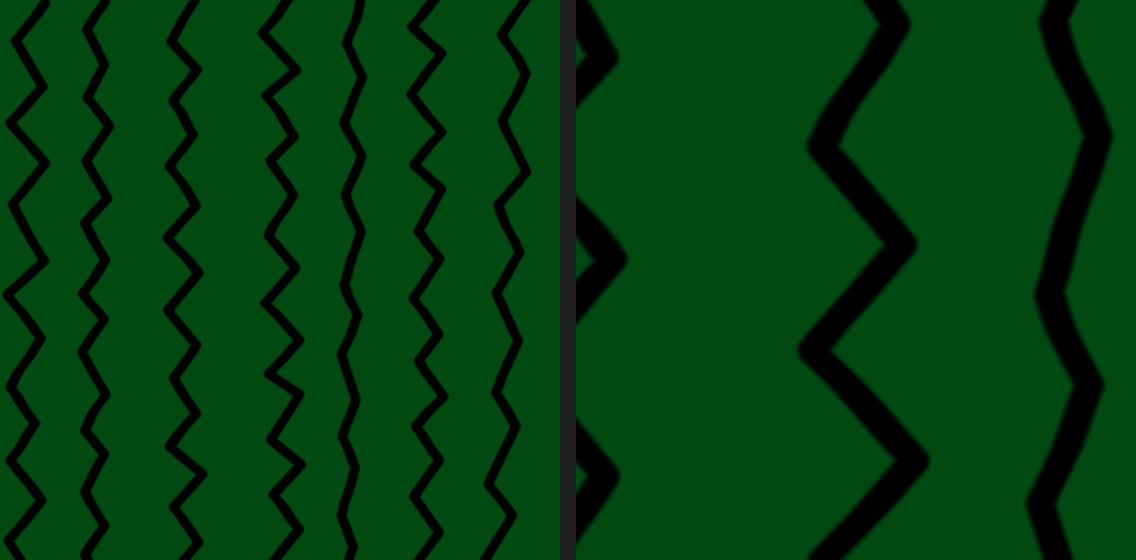
Left: the whole. Right: its middle third, enlarged.
Give the GLSL for this pattern, as a Shadertoy shader.

```glsl
const vec3 GREEN = vec3(0.0, 0.29, 0.07);
const vec3 INK = vec3(0.0);
const float HALF_WIDTH = 0.0086;
const float SOFTNESS = 0.0026;
const float TURN_JITTER = 0.42;   // vertical, in turn spacings
const float SWING_JITTER = 0.5;   // horizontal, in swings
const float BEND_SIZE = 0.005;
const float BEND_RATE = 30.0;
const int LINES = 7;

// Per line: centre, swing, turn spacing, depth of first turn
const vec4 STROKE[LINES] = vec4[LINES](
    vec4(0.045, 0.029, 0.075, 0.080),
    vec4(0.171, 0.019, 0.058, 0.060),
    vec4(0.329, 0.024, 0.061, 0.062),
    vec4(0.505, 0.025, 0.060, 0.056),
    vec4(0.627, 0.013, 0.070, 0.074),
    vec4(0.764, 0.023, 0.060, 0.046),
    vec4(0.907, 0.021, 0.078, 0.070));

// Sideways drift of each line from top to bottom
const float LEAN[LINES] = float[LINES](-0.012, -0.004, 0.004, 0.014, -0.012, 0.0, -0.036);

float hash(vec2 cell) {
    vec3 q = fract(cell.xyx * 0.1031);
    q += dot(q, q.yzx + 33.33);
    return fract((q.x + q.y) * q.z);
}

float smoothNoise(float x, float seed) {
    float cell = floor(x);
    float f = x - cell;
    return mix(hash(vec2(cell, seed)), hash(vec2(cell + 1.0, seed)), f * f * (3.0 - 2.0 * f));
}

float segmentDistance(vec2 p, vec2 a, vec2 b) {
    vec2 ab = b - a;
    return length(p - a - ab * clamp(dot(p - a, ab) / dot(ab, ab), 0.0, 1.0));
}

// Turning point k of a zigzag; even turns lie to the left, turn -1 is the top end
vec2 turnPoint(float k, int line) {
    vec4 stroke = STROKE[line];
    float seed = float(line) * 17.0 + 5.0;
    float side = mod(k, 2.0) * 2.0 - 1.0;
    float shift = k < 0.0 ? 0.0 : (hash(vec2(k, seed)) - 0.5) * TURN_JITTER;
    float depth = stroke.w + (k + shift) * stroke.z;
    float swing = side + (hash(vec2(k, seed + 7.0)) - 0.5) * SWING_JITTER;
    return vec2(stroke.x + swing * stroke.y + LEAN[line] * (depth - 0.5), depth);
}

float zigzagDistance(vec2 p, int line) {
    // Hand-drawn bends between turns
    p.x += (smoothNoise(p.y * BEND_RATE, float(line) * 11.0 + 3.0) - 0.5) * BEND_SIZE;

    float nearest = floor((p.y - STROKE[line].w) / STROKE[line].z);
    float d = 1.0;
    for (int i = -1; i <= 1; i++) {
        float k = max(nearest + float(i), -1.0);
        d = min(d, segmentDistance(p, turnPoint(k, line), turnPoint(k + 1.0, line)));
    }
    return d;
}

void mainImage(out vec4 fragColor, in vec2 fragCoord) {
    // Depth runs downward from the top edge
    vec2 p = fragCoord / iResolution.xy;
    p.y = 1.0 - p.y;

    float d = 1.0;
    for (int line = 0; line < LINES; line++) {
        d = min(d, zigzagDistance(p, line));
    }

    float blur = max(SOFTNESS, 0.75 / iResolution.y);
    float ground = smoothstep(-blur, blur, d - HALF_WIDTH);
    fragColor = vec4(mix(INK, GREEN, ground), 1.0);
}
```
